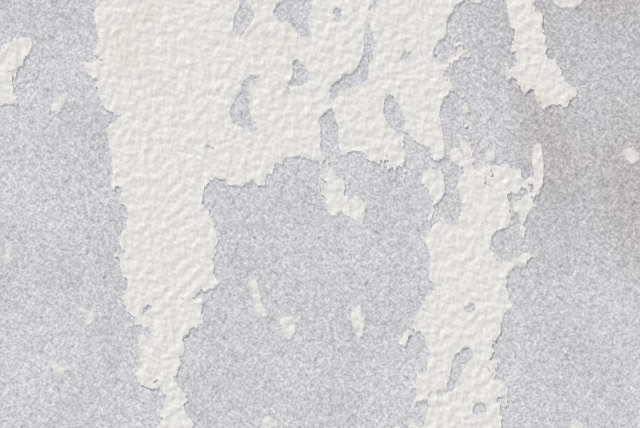
Write a WebGL 2 fragment shader that draws this texture.

```glsl
#version 300 es
precision highp float;

uniform vec2 u_resolution;
out vec4 outColor;

#define PAINT_COLOR vec3(0.893, 0.885, 0.872)
#define CONCRETE_COLOR vec3(0.806, 0.801, 0.815)
#define STAIN_COLOR vec3(0.725, 0.715, 0.715)
#define EDGE_ROUGHNESS 0.085
#define EDGE_SOFTNESS 0.0025
#define HOLE_LEVEL 0.23
#define FLAKE_LEVEL 0.43
#define SHADOW_OFFSET vec2(-0.003, 0.006)
#define SHADOW_DEPTH 0.13
#define GRAIN_DEPTH 0.13
#define RELIEF_DEPTH 0.085

// Unit gradient at a lattice point
vec2 gradientAt(vec2 cell) {
    uvec2 q = uvec2(ivec2(cell)) * uvec2(1597u, 3571u);
    uint h = (q.x ^ (q.y << 8)) * 74093u;
    h = (h ^ (h >> 15)) * 48271u;
    h ^= h >> 13;
    float angle = float(h & 65535u) * 6.28319 / 65536.0;
    return vec2(cos(angle), sin(angle));
}

float gradientNoise(vec2 p) {
    vec2 i = floor(p), f = p - i;
    vec2 u = f * f * f * (f * (f * 6.0 - 15.0) + 10.0);
    vec2 e = vec2(1.0, 0.0);
    float low = mix(dot(gradientAt(i), f), dot(gradientAt(i + e), f - e), u.x);
    float high = mix(dot(gradientAt(i + e.yx), f - e.yx),
                     dot(gradientAt(i + 1.0), f - 1.0), u.x);
    return mix(low, high, u.y);
}

float fbm(vec2 p) {
    float sum = 0.0, amplitude = 1.0;
    for (int i = 0; i < 5; i++) {
        sum += amplitude * gradientNoise(p);
        p = mat2(1.6, 1.2, -1.2, 1.6) * p + 17.3;
        amplitude *= 0.55;
    }
    return sum;
}

float box(vec2 p, vec2 halfSize) {
    vec2 q = abs(p) - halfSize;
    return length(max(q, 0.0)) + min(max(q.x, q.y), 0.0);
}

float capsule(vec2 p, vec2 a, vec2 b, float radius) {
    vec2 pa = p - a, ba = b - a;
    return length(pa - ba * clamp(dot(pa, ba) / dot(ba, ba), 0.0, 1.0)) - radius;
}

// Broad areas where paint survives: upper sheet, two runs, side remnants
float paintLayout(vec2 p) {
    float sheet = box(p - vec2(0.66, 0.94 + 0.12 * (p.x - 0.66)), vec2(0.42, 0.34));
    float leftRun = max(abs(p.x - 0.39) - mix(0.038, 0.10, smoothstep(0.05, 0.5, p.y)),
                        p.y - 0.75);
    float rightRun = box(p - vec2(1.08 + 0.12 * (p.y - 0.27), 0.25), vec2(0.105, 0.35));
    float d = min(sheet, min(leftRun, rightRun));
    d = min(d, capsule(p, vec2(1.2, 1.02), vec2(1.28, 0.79), 0.035));
    d = min(d, capsule(p, vec2(0.78, 0.62), vec2(0.785, 0.53), 0.025));
    return min(d, box(p - vec2(0.0, 0.83), vec2(0.055, 0.055)));
}

// Paint coverage with ragged edges, chipped holes and loose flakes
float paintCoverage(vec2 p) {
    float rough = fbm(p * vec2(11.0, 9.0));
    float d = paintLayout(p) + EDGE_ROUGHNESS * rough;
    float chipped = smoothstep(0.42, 0.6, p.x);
    float holeLevel = mix(0.55, HOLE_LEVEL, chipped);
    float hole = gradientNoise(p * vec2(14.0, 11.0) + 4.7) + 0.3 * rough - holeLevel;
    float flake = gradientNoise(p * vec2(12.0, 8.0) + 31.4) - 0.2 * rough - FLAKE_LEVEL;
    d = min(max(d, 0.07 * hole), -0.07 * flake);
    return 1.0 - smoothstep(-EDGE_SOFTNESS, EDGE_SOFTNESS, d);
}

vec3 concrete(vec2 p, float grain) {
    float clouds = fbm(p * 4.0 + 8.1);
    float streaks = gradientNoise(p * vec2(7.0, 2.0) + 2.6);
    float stain = smoothstep(0.95, 1.4, p.x) * smoothstep(0.1, 0.7, p.y);
    stain = clamp(stain * (0.55 + 1.3 * streaks + 0.5 * clouds), 0.0, 1.0);
    vec3 color = mix(CONCRETE_COLOR, STAIN_COLOR, stain);
    float pits = smoothstep(0.22, 0.6, gradientNoise(p * 75.0 + 5.2));
    return color + 0.04 * clouds + GRAIN_DEPTH * grain - 0.07 * pits;
}

vec3 paint(vec2 p, float grain) {
    vec2 q = p * 52.0;
    float relief = fbm(q) - fbm(q + vec2(-0.25, 0.35));
    float warmth = smoothstep(0.05, 0.5, fbm(p * 5.0 + 12.9)) * smoothstep(0.5, 0.9, p.y);
    vec3 color = PAINT_COLOR - warmth * vec3(0.008, 0.022, 0.03);
    return color + RELIEF_DEPTH * relief + 0.025 * grain;
}

void main() {
    vec2 p = gl_FragCoord.xy / u_resolution.y;
    vec2 turned = mat2(0.8, 0.6, -0.6, 0.8) * p;
    float grain = gradientNoise(turned * 165.0) + 0.7 * gradientNoise(turned * 88.0)
                + 0.35 * gradientNoise(turned * 38.0);

    // Peeled edges cast a thin shadow down and to the right
    float cover = paintCoverage(p);
    float shadow = max(paintCoverage(p + SHADOW_OFFSET) - cover, 0.0);
    shadow *= 0.7 + 0.8 * gradientNoise(p * 16.0);

    vec3 color = mix(concrete(p, grain), paint(p, grain), cover);
    color -= SHADOW_DEPTH * shadow;
    outColor = vec4(clamp(color, 0.0, 1.0), 1.0);
}
```
